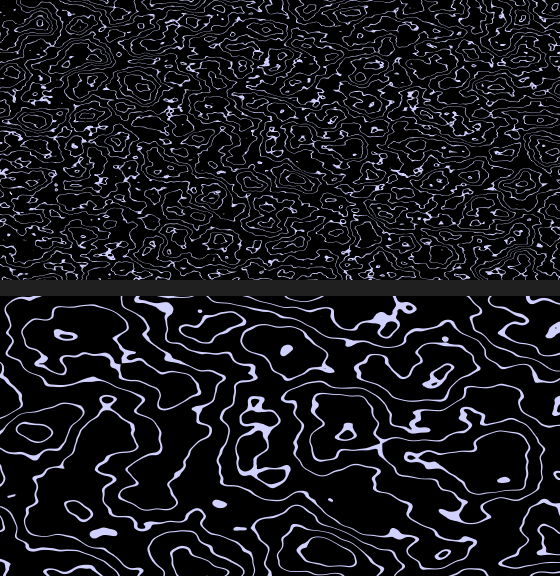
Top, the full canvas; bottom, a detail of the centre.
This pattern is drawn by a Shadertoy shader. Its source:

```glsl
// Thin lavender contour lines of a fractal noise height field on black

// Pseudo-random unit gradient for a lattice corner
vec2 cornerGradient(vec2 cell) {
    vec3 q = fract(cell.xyx * vec3(0.1031, 0.1030, 0.0973));
    q += dot(q, q.yzx + 33.33);
    float angle = 6.2832 * fract((q.x + q.y) * q.z);
    return vec2(cos(angle), sin(angle));
}

float gradientNoise(vec2 p) {
    vec2 cell = floor(p), f = p - cell;
    vec2 blend = f * f * f * (f * (f * 6.0 - 15.0) + 10.0);
    vec2 e = vec2(1.0, 0.0);
    float a = dot(cornerGradient(cell), f);
    float b = dot(cornerGradient(cell + e.xy), f - e.xy);
    float c = dot(cornerGradient(cell + e.yx), f - e.yx);
    float d = dot(cornerGradient(cell + e.xx), f - e.xx);
    return mix(mix(a, b, blend.x), mix(c, d, blend.x), blend.y);
}

// Four octaves, shifted so that their lattices do not line up
float terrainHeight(vec2 p) {
    float height = 0.0, amplitude = 1.0;
    for (int octave = 0; octave < 4; octave++) {
        height += amplitude * gradientNoise(p);
        p = p * 2.0 + vec2(17.37, 41.71);
        amplitude *= 0.43;
    }
    return height;
}

// Share of a pixel's height span that lies inside a contour line.
// The line is constant in height: broad on flats, faint on slopes.
float contourCoverage(float level, float span, float width) {
    float offset = abs(fract(level) - 0.5);
    float top = min(offset + 0.5 * span, 0.5 * width);
    float bottom = max(offset - 0.5 * span, -0.5 * width);
    return clamp((top - bottom) / span, 0.0, 1.0);
}

void mainImage(out vec4 fragColor, in vec2 fragCoord) {
    // Cells are wider than tall, which stretches the contours sideways
    vec2 uv = fragCoord / iResolution.xy;
    float level = 5.0 * terrainHeight(uv * vec2(11.0, 9.0) + 5.3);

    // Antialias over the change of height across one pixel
    float span = max(length(vec2(dFdx(level), dFdy(level))), 0.001);
    float line = contourCoverage(level, span, 0.115);

    vec3 lavender = vec3(0.82, 0.82, 1.0);
    fragColor = vec4(lavender * line, 1.0);
}
```
